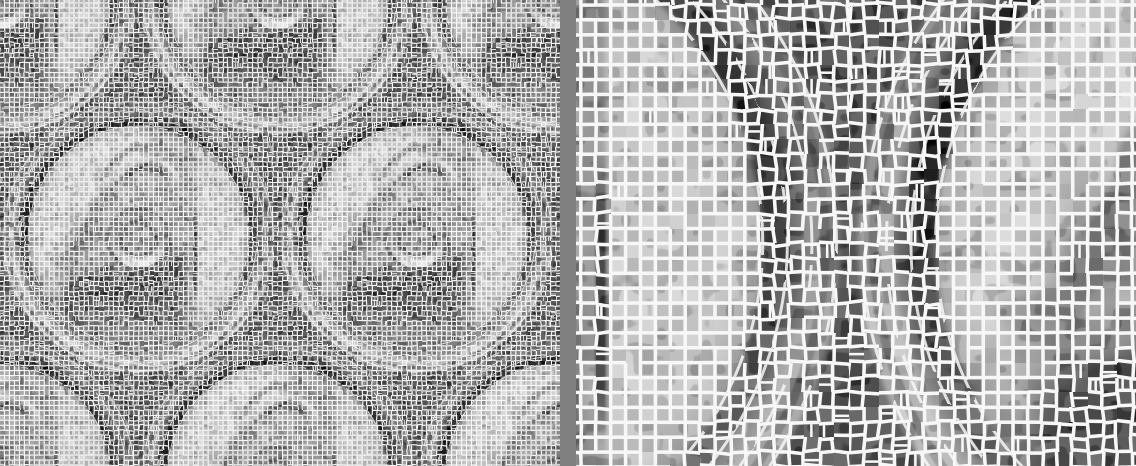
Left: the whole. Right: its middle third, enlarged.
Give the GLSL for this pattern, as a Shadertoy shader.

```glsl
// Staggered rows of round dishes seen from above, drawn in grey mosaic.
// A tone function shades one dish; a grid of pale grout lines, slightly
// looser where the tone is dark, cuts every dish into the same small tiles.

const float CELLS = 93.8;                 // tiles per canvas height
const vec2 PITCH = vec2(56.0, 48.0);      // dish spacing, in tiles
const vec2 ORIGIN = vec2(27.9, 46.2);     // centre of one dish, in tiles
const float DISH_R = 22.2;
const float GROOVE_R = 25.0;
const float RIM_R = 27.4;
const float LINE_WIDTH = 0.24;            // grout, in tiles
const float CONTOUR_WIDTH = 0.20;
const float GROUT = 0.97;
const float GAP_TONE = 0.36;
const float GRAIN = 0.17;
const float MAX_SHIFT = 0.30;             // sideways slip of loose grout
const float MAX_SLANT = 0.32;             // tilt of loose grout

float hash(vec2 p) {
    return fract(sin(dot(p, vec2(127.1, 311.7))) * 43758.5453);
}

float noise(vec2 p) {
    vec2 i = floor(p), f = fract(p);
    f = f * f * (3.0 - 2.0 * f);
    return mix(mix(hash(i), hash(i + vec2(1, 0)), f.x),
               mix(hash(i + vec2(0, 1)), hash(i + vec2(1, 1)), f.x), f.y);
}

// 1 inside a soft band of the given half width around zero
float band(float x, float halfWidth) {
    return 1.0 - smoothstep(halfWidth * 0.6, halfWidth * 1.4, abs(x));
}

// Position relative to the nearest dish centre of the staggered lattice
vec2 nearestDish(vec2 q) {
    vec2 period = PITCH * vec2(1.0, 2.0);
    vec2 a = mod(q + 0.5 * period, period) - 0.5 * period;
    vec2 b = mod(q, period) - 0.5 * period;
    return dot(a, a) < dot(b, b) ? a : b;
}

// Reflections inside the dish
float dishTone(vec2 d) {
    float rough = noise(d * 0.45 + 40.0) - 0.5;
    float t = 0.61 + 0.12 * rough;
    t = mix(t, 0.69, 1.0 - smoothstep(-17.0, -13.0, d.x));
    t = mix(t, 0.79, smoothstep(6.0, 14.0, dot(d, vec2(-0.75, 0.66)) + 4.0 * rough));
    // diagonal streak and dark lower wedge
    float streak = band(dot(d - vec2(-8.5, 4.0), vec2(0.82, -0.57)) + 3.0 * rough, 1.6);
    t = mix(t, 0.50, streak * band(d.y - 2.0, 8.0));
    float wedge = smoothstep(3.0, 8.0, -d.y + 0.2 * d.x + 4.0 * rough)
                * smoothstep(-17.0, -13.0, d.x + 3.0 * rough)
                * (1.0 - smoothstep(8.0, 11.0, d.x));
    t = mix(t, mix(0.31, 0.52, smoothstep(11.0, 21.0, -d.y)), wedge);
    // bright right side with its dark vertical edge
    t = mix(t, 0.77, smoothstep(11.3, 11.9, d.x));
    t = mix(t, 0.25, band(d.x - 11.3, 0.35) * band(d.y + 3.5, 8.0));
    // arcs above the hub
    float arc = length(d - vec2(1.5, 9.0));
    float above = smoothstep(10.5, 13.0, d.y);
    t = mix(t, 0.36, above * band(arc - 5.0, 0.7));
    t = mix(t, 0.78, above * band(arc - 7.0, 0.5));
    t = mix(t, 0.53, above * band(arc - 9.0, 0.6));
    // hub with a light lower crescent
    float hub = length(d + vec2(0.0, 0.5));
    float hubTone = mix(0.84, 0.57, smoothstep(-5.0, -1.5, d.y + rough));
    hubTone = mix(hubTone, 0.42, band(hub - 3.5, 0.5));
    t = mix(t, hubTone, 1.0 - smoothstep(5.6, 6.1, hub));
    t = mix(t, 0.38, 0.8 * band(hub - 6.2, 0.4));
    return t * (1.0 - 0.14 * smoothstep(19.5, DISH_R, length(d)));
}

// Grey of the dish, groove, rim and gap
float tone(vec2 d) {
    float r = length(d);
    vec2 dir = d / max(r, 0.01);
    float rim = mix(0.74, 0.50, smoothstep(-0.7, 0.8, dir.y + 0.3 * dir.x));
    float groove = mix(0.50, 0.21, smoothstep(-0.9, 0.3, dir.y));
    groove += 0.20 * smoothstep(DISH_R + 1.2, GROOVE_R, r);
    float t = mix(dishTone(d), groove, smoothstep(-0.4, 0.4, r - DISH_R));
    t = mix(t, rim, smoothstep(-0.4, 0.4, r - GROOVE_R));
    t = mix(t, 0.32, 0.6 * band(r - 26.4, 0.3));
    return mix(t, GAP_TONE, smoothstep(-0.3, 0.3, r - RIM_R));
}

// Looseness of the tiling: high in dark parts and around the rim
float looseness(vec2 d) {
    float r = length(d);
    float edge = step(DISH_R - 0.4, r) * step(r, RIM_R + 0.4);
    return max(0.7 * edge, 1.0 - smoothstep(0.30, 0.66, tone(d)));
}

float stroke(float dist, float width, float px) {
    return clamp((0.5 * width - abs(dist)) / px + 0.5, 0.0, 1.0);
}

// One grout segment crossing p.x; mid is its middle, in dish coordinates
float segment(vec2 p, vec2 mid, float seed, float px) {
    float loose = looseness(mid);
    float shift = (hash(mid + seed) - 0.5) * MAX_SHIFT * loose;
    float slant = (hash(mid + seed + 7.3) - 0.5) * MAX_SLANT * loose;
    float present = step(0.07 + 0.07 * loose, hash(mid + seed + 3.1));
    return present * stroke(p.x - shift - slant * p.y, LINE_WIDTH, px);
}

void mainImage(out vec4 fragColor, in vec2 fragCoord) {
    float px = CELLS / iResolution.y;
    vec2 d = nearestDish(fragCoord * px - ORIGIN);
    vec2 cell = floor(d) + 0.5, f = d - cell;

    // tile fill with grain and small blotches
    float grey = mix(tone(cell), tone(d), 0.55);
    grey += GRAIN * (hash(cell) - 0.5);
    grey -= 0.12 * smoothstep(0.62, 0.78, noise(d * 1.3 + 90.0));

    // upright and level grout lines
    vec2 up = vec2(round(d.x), cell.y), level = vec2(cell.x, round(d.y));
    float grout = max(segment(d - up, up, 11.0, px),
                      segment((d - level).yx, level, 29.0, px));

    // extra cracks split some loose tiles
    float pick = hash(cell + 51.0);
    vec2 across = pick < 0.08 ? f : f.yx;
    float crack = stroke(across.x - 0.4 * (hash(cell + 5.0) - 0.5), 0.17, px);
    grout = max(grout, crack * step(pick, 0.17 * looseness(cell)));

    // broken contour lines along the rim
    float r = length(d);
    for (int i = 0; i < 4; i++) {
        float radius = DISH_R + 1.65 * float(i);
        float broken = step(0.42, noise(d * 0.9 + 17.0 * float(i)));
        grout = max(grout, 0.85 * broken * stroke(r - radius, CONTOUR_WIDTH, px));
    }

    fragColor = vec4(vec3(clamp(mix(grey, GROUT, grout), 0.0, 1.0)), 1.0);
}
```
